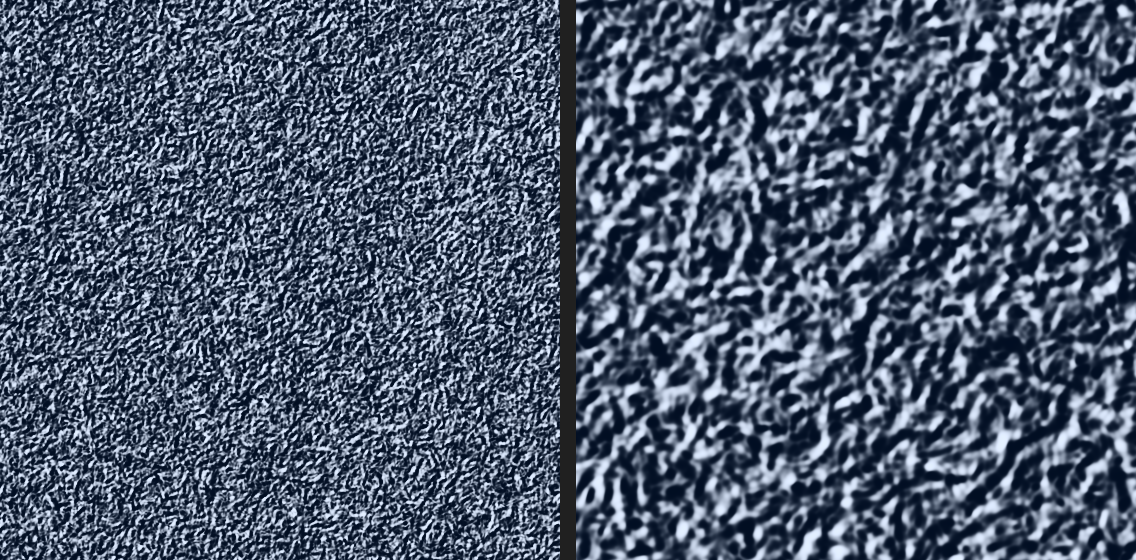
Left: the whole. Right: its middle third, enlarged.
This texture is drawn by a Shadertoy shader. Its source:

```glsl
// Dense blue-grey woolly grain: short tangled fibres with bright tips and dark gaps.

const float TAU = 6.2831853;
const float FIBRES_PER_CELL = 4.0;
const float FIELD_DEVIATION = 1.0;
const vec3 BLUE_TINT = vec3(-0.05, 0.0, 0.08);

float hash(vec2 p) {
    return fract(sin(dot(p, vec2(127.1, 311.7))) * 43758.5453);
}

vec2 hash2(vec2 p) {
    return vec2(hash(p), hash(p + 37.3));
}

// One fibre: a rippled ellipse that fades to zero at its rim.
float fibre(vec2 offset, float angle, float wavelength, float phase) {
    vec2 along = vec2(cos(angle), sin(angle));
    vec2 q = vec2(dot(offset, along), dot(offset, vec2(-along.y, along.x)));
    vec2 scaled = q / vec2(1.0, 0.65);
    float fade = max(0.0, 1.0 - dot(scaled, scaled));
    return fade * fade * cos(TAU * (q.y / wavelength + phase));
}

// Sum of fibres scattered over the neighbouring cells.
float fibreField(vec2 p, float lean, float spread) {
    vec2 cell = floor(p);
    float sum = 0.0;
    for (float y = -1.0; y <= 1.0; y++) {
        for (float x = -1.0; x <= 1.0; x++) {
            vec2 id = cell + vec2(x, y);
            for (float i = 0.0; i < FIBRES_PER_CELL; i++) {
                vec2 seed = id + i * vec2(17.13, 5.71);
                vec2 centre = id + hash2(seed);
                vec2 turn = hash2(seed + 71.9);
                vec2 ripple = hash2(seed + 153.7);
                float angle = lean + (turn.x + turn.y - 1.0) * spread;
                float wavelength = mix(0.62, 1.15, ripple.x);
                sum += fibre(p - centre, angle, wavelength, ripple.y);
            }
        }
    }
    return sum;
}

// Spread the bell-shaped field over the tones, with more dark than light.
float toneCurve(float z) {
    float rank = 1.0 / (1.0 + exp(-1.702 * z));
    return 0.055 + 0.89 * pow(rank, 1.8);
}

void mainImage(out vec4 fragColor, in vec2 fragCoord) {
    vec2 uv = fragCoord / iResolution.y;

    // Main grain, finer strands and faint broad patches
    float grain = fibreField(uv * 62.0, 0.95, 1.6);
    float strands = fibreField(uv * 108.0 + 9.4, 0.95, 2.0);
    float patches = fibreField(uv * 19.0 + 41.2, 0.6, 3.0);
    float field = grain + 0.45 * strands + 0.2 * patches;

    // Blue-grey tones
    float tone = toneCurve(field / FIELD_DEVIATION);
    fragColor = vec4(clamp(tone + BLUE_TINT, 0.0, 1.0), 1.0);
}
```
